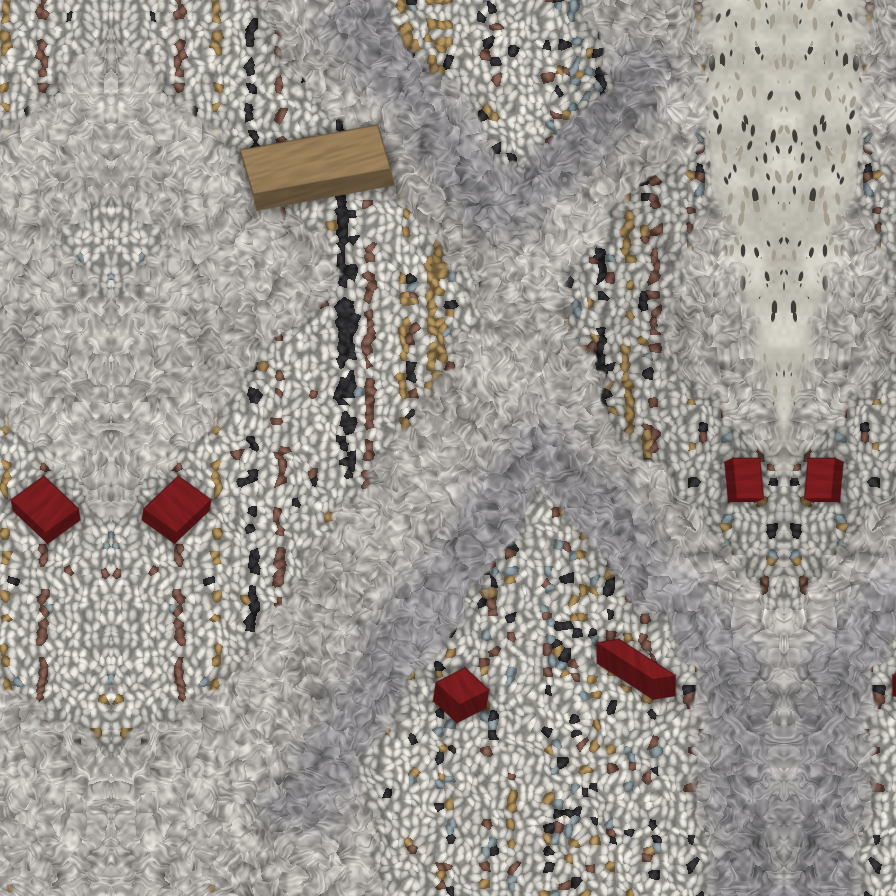
A Shadertoy shader for this texture:

```glsl
// Draws a mirrored rug of shag bands and looped yarn with scattered wooden blocks.
float hash(vec2 p) {
    vec3 q = fract(vec3(p.xyx) * 0.1031);
    q += dot(q, q.yzx + 33.33);
    return fract((q.x + q.y) * q.z);
}

float noise(vec2 p) {
    vec2 i = floor(p), f = fract(p);
    f = f * f * (3.0 - 2.0 * f);
    return mix(mix(hash(i), hash(i + vec2(1, 0)), f.x),
               mix(hash(i + vec2(0, 1)), hash(i + 1.0), f.x), f.y);
}

vec2 turn(vec2 p, float a) { return mat2(cos(a), -sin(a), sin(a), cos(a)) * p; }

// Offset from the nearest jittered cell centre (xy) and its id (zw)
vec4 nearestCell(vec2 p, float jitter) {
    vec4 best = vec4(9);
    for (int i = 0; i < 9; i++) {
        vec2 id = floor(p) + vec2(i % 3, i / 3) - 1.0;
        vec2 d = p - id - .5 - jitter * (vec2(hash(id), hash(id + 71.7)) - .5);
        if (dot(d, d) < dot(best.xy, best.xy)) best = vec4(d, id);
    }
    return best;
}

float segment(vec2 p, vec2 a, vec2 b) {
    vec2 d = b - a;
    return length(p - a - d * clamp(dot(p - a, d) / dot(d, d), 0.0, 1.0));
}

float bend(vec2 p, vec2 a, vec2 b, vec2 c) { return min(segment(p, a, b), segment(p, b, c)); }

float diamond(vec2 p, vec2 size) {
    return (dot(abs(p) / size, vec2(1)) - 1.0) * min(size.x, size.y) * .7;
}

// Signed distance to the deep pile
float shagArea(vec2 p) {
    float d = segment(p, vec2(.342, 1), vec2(.57, .72)) - .06;
    d = min(d, bend(p, vec2(.57, .72), vec2(.745, .89), vec2(.7, 1.04)) - .057);
    d = min(d, segment(p, vec2(.58, .72), vec2(.585, .57)) - .049);
    d = min(d, segment(p, vec2(.58, .56), vec2(.31, .17)) - .087);
    d = min(d, bend(p, vec2(.12, .04), vec2(.31, .16), vec2(.33, 0)) - .097);
    d = min(d, bend(p, vec2(.61, .53), vec2(.85, .26), vec2(.875, 0)) - .057);
    d = min(d, segment(p, vec2(.86, .2), vec2(.875, 0)) - .083);
    d = min(d, bend(p, vec2(.81, .73), vec2(.79, .62), vec2(.875, .54)) - .046);
    float mound = diamond(p - vec2(.124, .694), vec2(.26, .275));
    return min(d, max(mound, -diamond(p - vec2(.124, .73), vec2(.06, .07))));
}

// Darker pile along the inner sides of the bands
float trimAmount(vec2 p) {
    float d = bend(p, vec2(.4, .98), vec2(.56, .77), vec2(.71, .91));
    d = min(d, bend(p, vec2(.6, .5), vec2(.49, .33), vec2(.34, .1)));
    d = min(d, bend(p, vec2(.6, .5), vec2(.82, .25), vec2(.84, 0)));
    return smoothstep(.075, .005, d + .03 * (noise(p * 30.0) - .5));
}

vec3 shagColor(vec2 p, float trim) {
    vec4 tuft = nearestCell(p * 52.0 + .6 * vec2(noise(p * 90.0), noise(p * 90.0 + 19.0)), .9);
    vec2 along = turn(tuft.xy, 6.283 * hash(tuft.zw + 5.0));
    float strands = noise(along * vec2(2, 8) + tuft.zw * 7.0) - .5;
    float light = .67 + .25 * strands + .12 * along.x - .13 * dot(along, along);
    light += .12 * (noise(p * 17.0) - .5) + .2 * (noise(p * 170.0) - .5);
    return light * mix(vec3(1.03, 1.01, .98), vec3(.83, .82, .835), trim);
}

vec3 yarnDye(float kind) {
    return kind < 1.0 ? vec3(.2, .2, .21) : kind < 2.0 ? vec3(.5, .36, .31)
         : kind < 3.0 ? vec3(.68, .56, .36) : vec3(.56, .62, .64);
}

// Short yarn loops, with dyed ones gathered in upright stripes
vec3 loopColor(vec2 p) {
    const float density = 100.0;
    vec4 cell = nearestCell(p * density + .7 * noise(p * 50.0), .7);
    vec2 d = turn(cell.xy, .6 + 1.9 * hash(cell.zw + 3.0));
    float body = smoothstep(.75, .15, length(d * vec2(.8, 1.4)));
    vec3 color = vec3(.85, .84, .81) * (.9 + .17 * hash(cell.zw));
    vec2 center = (cell.zw + .5) / density;
    float kind = 4.0 * hash(cell.zw + 12.0);
    float chance = center.x > .44 ? .3 * step(.45, hash(vec2(cell.z, 40))) : .025;
    // Stripe position and dye
    vec2 stripes[12] = vec2[](vec2(.208, 1), vec2(.243, 2), vec2(.283, 0), vec2(.315, 1),
        vec2(.39, 0), vec2(.412, 1), vec2(.455, 2), vec2(.49, 2),
        vec2(.645, 3), vec2(.675, 0), vec2(.705, 2), vec2(.735, 1));
    bool striped = center.y > .46 || center.x < .38;
    for (int i = 0; i < 12; i++)
        if (striped && abs(center.x - stripes[i].x) < .0055) { kind = stripes[i].y; chance = .62; }
    if (hash(cell.zw + 31.0) < chance) color = yarnDye(kind);
    float dim = 1.0 - .1 * smoothstep(.6, .68, p.x) * smoothstep(.3, .36, p.y);
    return color * dim * mix(.62, 1.03, body) + .1 * (noise(p * 260.0) - .5);
}

// Pale stone with dark and tan flecks
vec3 stoneColor(vec2 p) {
    vec4 cell = nearestCell(p * vec2(85, 58), .9);
    vec2 d = turn(cell.xy, 1.4 * (hash(cell.zw) - .5)) * vec2(1.5, .8);
    float fleck = smoothstep(.1, -.05, length(d) - .42 * hash(cell.zw + 8.0));
    vec3 tint = mix(vec3(.25, .24, .22), vec3(.64, .61, .55), step(.45, hash(cell.zw + 2.0)));
    vec3 base = vec3(.68, .67, .63) + .14 * noise(p * 45.0) + .06 * noise(p * 200.0);
    return mix(base, tint, fleck * step(.25, hash(cell.zw + 14.0)));
}

float slab(vec2 p, vec2 u, vec2 v) {
    vec2 k = abs(inverse(mat2(u, v)) * p) - 1.0;
    return max(k.x * length(u), k.y * length(v));
}

// Block with a top spanned by u and v, and sides swept along drop
vec3 addBlock(vec3 base, vec2 p, vec2 u, vec2 v, vec2 drop, vec3 paint, float aa) {
    float top = slab(p, u, v), body = top;
    vec2 h = drop * .5;
    for (float s = -1.0; s < 2.0; s += 2.0)
        body = min(body, min(slab(p - h - s * v, u, h), slab(p - h - s * u, v, h)));
    body -= aa;
    float grain = .92 + .16 * noise(vec2(dot(p, normalize(u)) * 50.0, dot(p, normalize(v)) * 330.0));
    vec3 face = paint * grain * mix(.66, 1.0, smoothstep(aa, -aa, top));
    return mix(base * (1.0 - .35 * smoothstep(.012, -.002, body)), face, smoothstep(aa, -aa, body));
}

void mainImage(out vec4 fragColor, in vec2 fragCoord) {
    vec2 p = fragCoord / iResolution.xy;
    // Fold about two upright mirror lines
    p.x = .875 - abs(.751 - abs(p.x - .124));
    float pile = shagArea(p) + .022 * (noise(p * 42.0) - .5) + .014 * (noise(p * 110.0) - .5);
    vec3 color = loopColor(p) * (1.0 - .15 * smoothstep(.018, 0.0, pile));
    color = mix(color, shagColor(p, trimAmount(p)), smoothstep(.004, -.004, pile));
    float stone = p.x - .8 - .25 * max(0.0, .83 - p.y) + .02 * noise(p * 50.0);
    color = mix(color, stoneColor(p), smoothstep(-.012, .014, stone));
    // Blocks: centre, two half edges, drop
    vec2 b[20] = vec2[](vec2(.352, .822), vec2(.076, .014), vec2(.007, -.024), vec2(.004, -.018),
        vec2(.198, .437), vec2(.018, -.013), vec2(-.019, -.018), vec2(-.002, -.012),
        vec2(.835, .466), vec2(.0145, 0), vec2(.002, -.022), vec2(-.009, -.004),
        vec2(.516, .234), vec2(.013, -.012), vec2(-.016, -.008), vec2(-.003, -.02),
        vec2(.71, .264), vec2(.031, -.02), vec2(-.012, -.002), vec2(0, -.022));
    for (int i = 0; i < 20; i += 4) {
        vec3 paint = i == 0 ? vec3(.58, .48, .34) : vec3(.47, .11, .12);
        color = addBlock(color, p - b[i], b[i + 1], b[i + 2], b[i + 3], paint, 1.0 / iResolution.y);
    }
    fragColor = vec4(clamp(color, 0.0, 1.0), 1);
}
```
